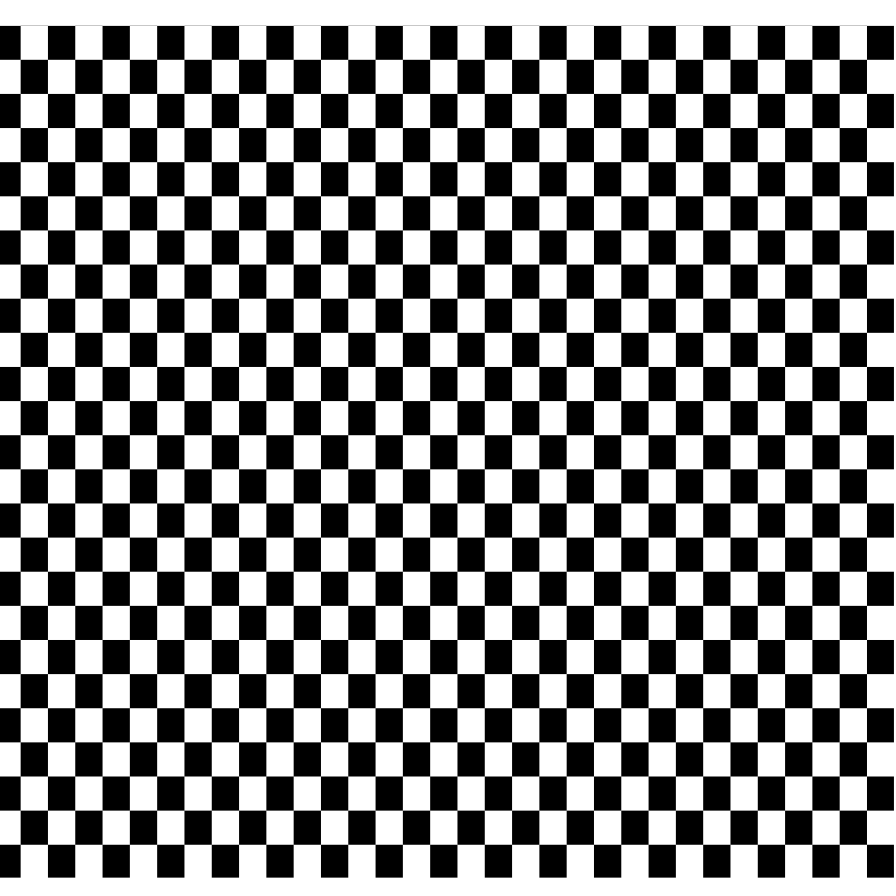
Give the GLSL for this pattern, as a Shadertoy shader.

```glsl
// Black and white checkerboard of slightly tall cells, with white margins.

const vec3 PAPER = vec3(1.0);
const vec3 INK = vec3(0.0);
const vec2 CELL = vec2(0.03047, 0.03809);        // cell width and height
const vec2 CORNER = vec2(0.02305, 0.97135);      // top-left corner of a white cell
const vec2 BOARD_MIN = vec2(-0.1, 0.0205);       // board runs off the left side
const vec2 BOARD_MAX = vec2(0.9977, 0.97135);

// Square wave per axis: +1 on even cells, -1 on odd ones, smoothed over a pixel.
vec2 stripes(vec2 p, vec2 pixel) {
    vec2 cells = (p - CORNER) / CELL;
    vec2 edgeDist = (0.5 - abs(mod(cells + 0.5, 2.0) - 1.0)) * CELL;
    return clamp(2.0 * edgeDist / pixel, -1.0, 1.0);
}

// Coverage of the rectangle that bounds the board.
float boardMask(vec2 p, vec2 pixel) {
    vec2 inset = min(p - BOARD_MIN, BOARD_MAX - p);
    vec2 cover = clamp(inset / pixel + 0.5, 0.0, 1.0);
    return cover.x * cover.y;
}

void mainImage(out vec4 fragColor, in vec2 fragCoord) {
    vec2 pixel = 1.0 / iResolution.xy;
    vec2 p = fragCoord * pixel;

    // The product of both waves alternates the cells; rows below the top
    // corner start on an odd cell, so a positive product is inked.
    vec2 wave = stripes(p, pixel);
    float ink = (0.5 + 0.5 * wave.x * wave.y) * boardMask(p, pixel);

    fragColor = vec4(mix(PAPER, INK, ink), 1.0);
}
```
